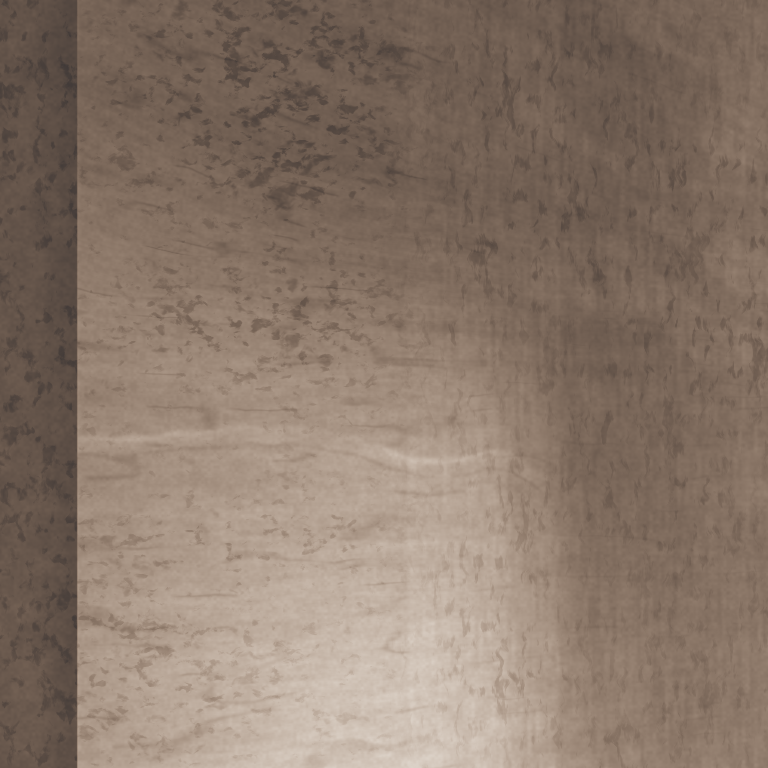
Write a three.js fragment shader that draws this texture.

```glsl
// A travertine wall lit from below, beside a shaded return strip on the left.
// Soft light fields set the tone; warped value noise adds bedding, pits and streaks,
// and one tone ramp turns the result into warm stone colour.
varying vec2 vUv;

const float CORNER = 0.1005;

float hash(vec2 p) {
  return fract(sin(dot(p, vec2(127.1, 311.7))) * 43758.5453);
}

float noise(vec2 p) {
  vec2 i = floor(p), f = fract(p);
  f = f * f * (3.0 - 2.0 * f);
  return mix(mix(hash(i), hash(i + vec2(1.0, 0.0)), f.x),
             mix(hash(i + vec2(0.0, 1.0)), hash(i + vec2(1.0)), f.x), f.y);
}

float fbm(vec2 p) {
  float sum = 0.0, amp = 0.53;
  for (int i = 0; i < 4; i++) {
    sum += amp * noise(p);
    p = mat2(1.6, 1.2, -1.2, 1.6) * p + 7.3;
    amp *= 0.5;
  }
  return sum;
}

// Soft elliptical spot, 1 at its centre
float spot(vec2 p, vec2 centre, vec2 radius) {
  vec2 d = (p - centre) / radius;
  return exp(-dot(d, d));
}

float band(float d, float width) {
  return exp(-d * d / (width * width));
}

// Broad lamp light with a rounded upper right limit
float wallLight(vec2 p) {
  float shade = 0.5 - 0.07 * p.y + 0.05 * smoothstep(0.84, 1.0, p.x)
              + 0.03 * spot(p, vec2(0.1, 1.0), vec2(0.2, 0.5));
  shade += 0.13 * spot(p, vec2(0.72, 0.0), vec2(0.17, 0.3));
  float lit = 0.535 + 0.1 * (1.0 - p.y)
            + 0.19 * spot(p, vec2(0.51, 0.0), vec2(0.36, 0.48));
  float top = 1.0 - smoothstep(-0.22, 0.13, p.y - 0.82 + 0.32 * p.x);
  float side = 1.0 - smoothstep(0.62, 0.8, p.x + 0.12 * p.y * p.y);
  return mix(shade, lit, top * side);
}

// Sedimentary layers: dipping above, level in the middle, rising below
float bedding(vec2 p) {
  float dip = 0.38 * smoothstep(0.45, 0.8, p.y) - 0.16 * smoothstep(0.4, 0.0, p.y);
  float v = p.y + dip * p.x + 0.025 * fbm(p * vec2(5.0, 4.0)) + 0.007 * fbm(p * 28.0);
  float layers = fbm(vec2(p.x * 4.0, v * 28.0)) - 0.5;
  float fine = fbm(vec2(p.x * 28.0, v * 120.0)) - 0.5;
  float crack = band(noise(vec2(p.x * 9.0, v * 42.0)) - 0.5, 0.07)
              * smoothstep(0.52, 0.75, noise(p * vec2(24.0, 40.0) + 4.0));
  float left = 1.0 - smoothstep(0.5, 0.75, p.x);
  return 0.05 * layers + mix(0.02, 0.05, left) * fine - mix(0.015, 0.055, left) * crack;
}

// Pale broken seam across the middle, with a thin dark line beneath
float seam(vec2 p) {
  float y = 0.428 + 0.016 * band(p.x - 0.33, 0.1) - 0.028 * smoothstep(0.42, 0.57, p.x)
          + 0.013 * band(p.x - 0.645, 0.03) - 0.03 * smoothstep(0.66, 0.74, p.x)
          + 0.012 * (fbm(vec2(p.x * 26.0, p.y * 20.0)) - 0.5);
  float fade = 1.0 - 0.8 * smoothstep(0.66, 0.74, p.x);
  float strength = 0.2 + 0.8 * noise(vec2(p.x * 17.0, p.y * 40.0));
  float d = p.y - y;
  return fade * strength * (0.06 * band(d, 0.005) + 0.035 * band(d + 0.009, 0.011)
                            - 0.045 * band(d + 0.021, 0.003));
}

// Small irregular dark flecks; scale sets their grain direction
float pits(vec2 p, vec2 scale, float density) {
  vec2 q = p + 0.007 * vec2(noise(p * 80.0), noise(p * 80.0 + 9.0));
  float limit = 0.64 - 0.13 * density;
  return smoothstep(limit, limit + 0.2, fbm(q * scale));
}

float wallPits(vec2 p) {
  float cluster = 0.9 * spot(p, vec2(0.33, 0.57), vec2(0.22, 0.08))
                + 0.95 * spot(p, vec2(0.36, 0.87), vec2(0.2, 0.17))
                + 0.6 * spot(p, vec2(0.34, 0.3), vec2(0.19, 0.055))
                + 0.6 * spot(p, vec2(0.18, 0.14), vec2(0.17, 0.13));
  float density = cluster + 0.9 * (noise(p * 13.0) - 0.5);
  float small = pits(p, vec2(80.0, 115.0), density);
  float large = pits(p + 5.0, vec2(42.0, 60.0), density - 0.5);
  float level = max(small, large) * (0.4 + 0.6 * min(cluster, 1.0));
  float upright = pits(p + 3.0, vec2(130.0, 48.0), 0.7) * (0.2 + 0.5 * noise(p * 9.0));
  return mix(level, upright, smoothstep(0.46, 0.62, p.x));
}

// Vertical saw marks and panel changes, strongest on the right
float streaks(vec2 p) {
  float right = smoothstep(0.42, 0.7, p.x);
  float fine = noise(vec2(p.x * 190.0, p.y * 28.0)) - 0.5;
  float broad = noise(vec2(p.x * 28.0, p.y * 1.5)) - 0.5;
  float panel = 0.014 * smoothstep(0.528, 0.535, p.x) * (1.0 - smoothstep(0.54, 0.62, p.x))
              - 0.018 * smoothstep(0.725, 0.732, p.x) * (1.0 - smoothstep(0.74, 0.86, p.x));
  return (0.006 + 0.038 * right) * fine + 0.022 * right * broad + panel;
}

// Faint pale diagonal wisps in the upper right
float wisps(vec2 p) {
  vec2 q = vec2(p.x - p.y, p.x * 0.7 + p.y + 0.02 * fbm(p * 22.0));
  float n = fbm(q * vec2(7.0, 25.0));
  return 0.04 * smoothstep(0.46, 0.75, n) * smoothstep(0.55, 0.85, p.x) * smoothstep(0.3, 0.65, p.y);
}

float stripTone(vec2 p) {
  float tone = 0.42 - 0.04 * p.y - 0.045 * smoothstep(0.03, CORNER, p.x);
  tone += 0.07 * (fbm(p * vec2(38.0, 30.0)) - 0.5);
  return tone - 0.07 * pits(p, vec2(95.0, 70.0), 0.7);
}

vec3 stoneColour(float t) {
  float g = t - 0.08 + 0.5 * (t - 0.58) * (t - 0.58);
  float b = t - 0.142 + 0.9 * (t - 0.6) * (t - 0.6);
  return vec3(t, g, b);
}

void main() {
  vec2 p = vUv;
  float wall = wallLight(p) + bedding(p) + seam(p) + streaks(p) + wisps(p) - 0.12 * wallPits(p);
  wall += 0.02 * band(p.x - CORNER, 0.003);
  float tone = mix(stripTone(p), wall, smoothstep(CORNER - 0.0012, CORNER + 0.0012, p.x));
  tone += 0.03 * (noise(p * 250.0) - 0.5) + 0.04 * (fbm(p * 110.0) - 0.5);
  gl_FragColor = vec4(stoneColour(clamp(tone, 0.2, 0.92)), 1.0);
}
```
